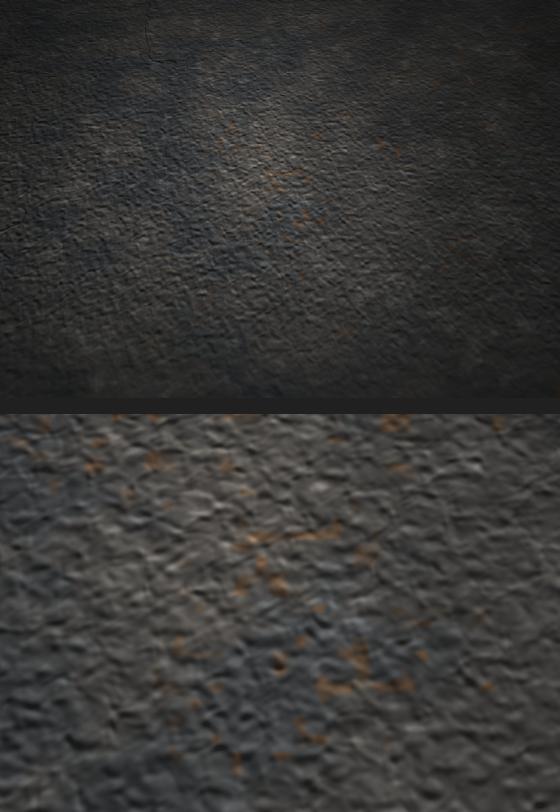
Top: the whole. Bottom: its middle third, enlarged.
Write a Shadertoy shader that draws this texture.

```glsl
const float HORIZON = 1.6;        // height of the vanishing line above centre
const float DEPTH_STRETCH = 2.1;  // foreshortening of the ground
const float GRAIN_FREQ = 150.0;
const float RELIEF_GAIN = 0.88;
const float AMBIENT = 0.163;
const float GLOW = 0.092;
const vec2 GLOW_CENTRE = vec2(-0.04, 0.07);
const vec2 LIGHT_STEP = vec2(0.0008, 0.0034);
const vec3 NEUTRAL = vec3(1.01, 1.0, 0.985);
const vec3 WARM = vec3(1.04, 1.0, 0.95);
const vec3 COOL = vec3(0.95, 1.0, 1.05);
const vec3 RUST = vec3(1.35, 1.0, 0.70);

float hash(vec2 cell) {
    vec3 q = fract(cell.xyx * vec3(0.1031, 0.1030, 0.0973));
    q += dot(q, q.yzx + 33.33);
    return fract((q.x + q.y) * q.z);
}

float noise(vec2 p) {
    vec2 i = floor(p), f = fract(p);
    f = f * f * (3.0 - 2.0 * f);
    return mix(mix(hash(i), hash(i + vec2(1, 0)), f.x),
               mix(hash(i + vec2(0, 1)), hash(i + vec2(1, 1)), f.x), f.y);
}

float fbm(vec2 p) {
    float sum = 0.0, amp = 0.5;
    for (int i = 0; i < 4; i++) {
        sum += amp * noise(p);
        p = mat2(1.6, 1.2, -1.2, 1.6) * p + 17.3;
        amp *= 0.5;
    }
    return sum / 0.9375;
}

// Wandering creases, grouped on the left of the ground
float crease(vec2 ground, float side) {
    vec2 q = ground * vec2(3.0, 7.5) + 1.2 * fbm(ground * 9.0);
    float line = abs(noise(q + 41.0) - 0.5 + 0.10 * (fbm(ground * 30.0) - 0.5));
    float broken = smoothstep(0.42, 0.62, noise(ground * 7.0 + 5.0));
    return side * broken * (1.0 - smoothstep(0.0, 0.028, line));
}

// Pebbled height; the sharp weight fades the small grains out of focus
float height(vec2 ground, float sharp, float side) {
    vec2 p = ground * GRAIN_FREQ;
    p += 0.7 * vec2(noise(p * 0.6 + 3.0), noise(p * 0.6 + 71.0));
    vec2 turned = mat2(0.8, 0.6, -0.6, 0.8) * p;
    float h = 0.5 * noise(turned * 0.5 + 9.0);
    h += sharp * (noise(p) + 0.4 * noise(turned * 1.7 + 23.0));
    return h - 0.3 * crease(ground, side);
}

void mainImage(out vec4 fragColor, in vec2 fragCoord) {
    vec2 p = (fragCoord - 0.5 * iResolution.xy) / iResolution.y;

    // Ground plane in perspective
    float drop = HORIZON - p.y;
    vec2 ground = vec2(p.x / drop, DEPTH_STRETCH / drop) + 4.0;

    // Focus band and side falloff of the relief
    float focus = smoothstep(-0.56, -0.18, p.y) * (1.0 - 0.6 * smoothstep(0.08, 0.5, p.y));
    float sharp = mix(0.22, 1.0, focus);
    float leftSide = 1.0 - smoothstep(-0.35, 0.15, p.x);
    float contrast = RELIEF_GAIN * mix(1.0, 0.68, smoothstep(0.0, 0.55, p.x));

    // Relief lit from the far side
    float relief = height(ground, sharp, leftSide)
                 - height(ground + LIGHT_STEP, sharp, leftSide);
    relief = clamp(relief * contrast, -0.55, 0.9);

    // Broad light: ambient, central glow, left sheen, vignette
    vec2 g = p - GLOW_CENTRE;
    g.x += 0.25 * g.y;
    float glow = exp(-dot(g * g, vec2(9.0, 7.0))) + 0.35 * exp(-dot(g * g, vec2(70.0, 28.0)));
    vec2 s = p - vec2(-0.52, -0.14);
    float sheen = exp(-dot(s * s, vec2(7.0, 9.0)));
    float vignette = 1.0 - 0.36 * smoothstep(0.35, 0.95, length(p * vec2(0.95, 1.25)));
    float light = (AMBIENT + GLOW * glow + 0.035 * sheen) * vignette;

    // Worn patches, pale blotches and fine dust
    float wear = fbm(ground * 15.0);
    float blotch = smoothstep(0.60, 0.80, fbm(ground * 44.0 + 60.0));
    float dust = noise(ground * GRAIN_FREQ * 1.9 + 90.0) - 0.5;
    light *= 1.0 + 0.48 * (wear - 0.5) + 0.25 * blotch + 0.14 * sharp * dust;
    light *= 1.0 - 0.20 * crease(ground, leftSide);

    // Tints: cool hollows, warm glow, scattered rust flecks
    float cool = smoothstep(0.55, 0.36, wear) * (1.0 - smoothstep(0.0, 0.5, p.x));
    vec3 tint = mix(NEUTRAL, WARM, clamp(glow * 0.7, 0.0, 1.0));
    tint = mix(tint, COOL, 0.65 * cool);
    float cluster = smoothstep(0.45, 0.70, noise(ground * 11.0 + 130.0));
    float fleck = smoothstep(0.74, 0.92, noise(ground * 95.0 + 200.0)) * cluster;
    tint = mix(tint, RUST, 0.7 * fleck * smoothstep(-0.6, -0.1, p.x));

    fragColor = vec4(clamp(light * (1.0 + relief) * tint, 0.0, 1.0), 1.0);
}
```
